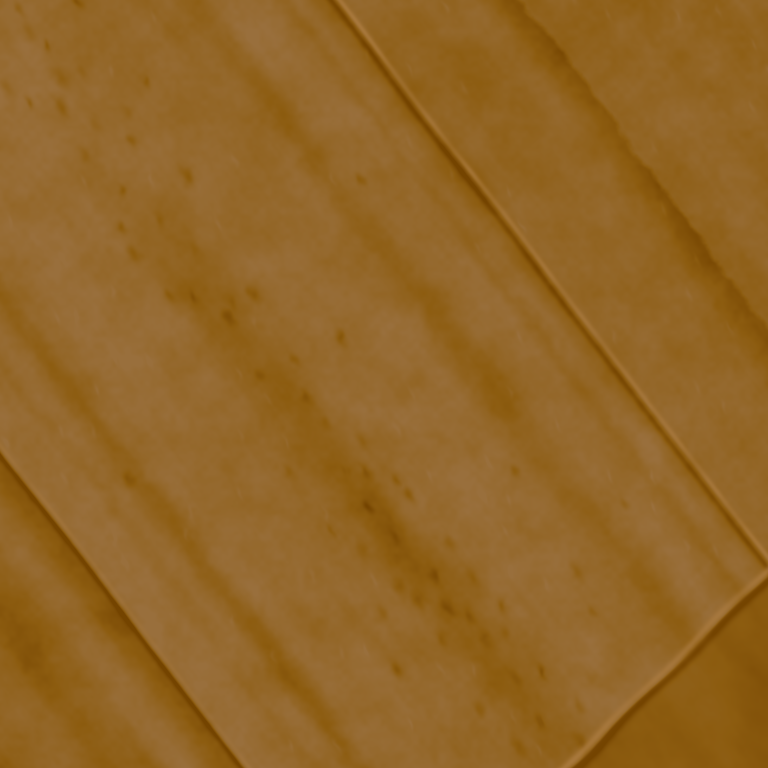
Write a Shadertoy shader that draws this texture.

```glsl
// Close view of worn wooden boards laid on a slant: one wide pale board between two
// neighbours, cut off by a skewed end joint. A tone value is built from soft bands
// across the grain, stretched noise and scattered pits, then mapped to a brown ramp.

#define DEEP vec3(0.455, 0.265, 0.0)
#define MID vec3(0.55, 0.36, 0.06)
#define PALE vec3(0.59, 0.42, 0.20)
#define RIDGE vec3(0.68, 0.49, 0.26)
#define GRAIN_DIR vec2(0.612, -0.791)
#define END_NORMAL vec2(0.70, -0.714)
#define END_JOINT 0.521
#define LEFT_SEAM 0.253
#define RIGHT_SEAM 0.956
#define PIT_STREAK 0.595
#define PIT_CELL 0.046
#define MOTTLE 0.42

float hash(vec2 p) {
    vec3 q = fract(vec3(p.xyx) * 0.1031);
    q += dot(q, q.yzx + 33.33);
    return fract((q.x + q.y) * q.z);
}

float noise(vec2 p) {
    vec2 i = floor(p), f = fract(p);
    f = f * f * (3.0 - 2.0 * f);
    return mix(mix(hash(i), hash(i + vec2(1, 0)), f.x),
               mix(hash(i + vec2(0, 1)), hash(i + vec2(1, 1)), f.x), f.y);
}

// Layered noise centred on zero
float fbm(vec2 p) {
    float sum = -0.469, amp = 0.5;
    for (int i = 0; i < 4; i++) {
        sum += amp * noise(p);
        p = p * 2.03 + 17.3;
        amp *= 0.5;
    }
    return sum;
}

// Soft line of half width w centred on c
float band(float x, float c, float w) {
    float d = (x - c) / w;
    return exp(-d * d);
}

// Shade that builds up over a given width and stops at a firm edge
float shadeTo(float d, float width, float edge) {
    return smoothstep(-width, -edge, d) * (1.0 - smoothstep(-edge, edge, d));
}

// Small soft marks in jittered cells: x holds dark pits, y pale flecks
vec2 marks(vec2 uv) {
    vec2 found = vec2(0.0);
    vec2 cell = floor(uv / PIT_CELL);
    for (int y = -1; y <= 1; y++)
    for (int x = -1; x <= 1; x++) {
        vec2 id = cell + vec2(x, y);
        vec2 jitter = vec2(hash(id + 3.1), hash(id + 41.7));
        vec2 centre = (id + 0.15 + 0.7 * jitter) * PIT_CELL;
        float across = dot(centre, vec2(-GRAIN_DIR.y, GRAIN_DIR.x));
        float chance = 0.8 * band(across, PIT_STREAK, 0.045) + 0.2 * band(across, 0.6, 0.15);
        vec2 d = uv - centre;
        d.x += 0.35 * d.y + 0.006 * (noise(uv * 90.0) - 0.5);
        float size = mix(0.0045, 0.008, hash(id + 9.4));
        float pick = hash(id + 77.0);
        float pit = step(pick, chance) * mix(0.2, 0.5, hash(id + 5.5));
        found.x = max(found.x, pit * exp(-dot(d * d, vec2(1.0, 0.4)) / (size * size)));
        float fleck = step(0.8, pick) * step(LEFT_SEAM, across);
        found.y = max(found.y, fleck * exp(-dot(d * d, vec2(1.0, 0.12)) / 8e-6));
    }
    return found;
}

void mainImage(out vec4 fragColor, in vec2 fragCoord) {
    vec2 uv = fragCoord / iResolution.xy;

    // Coordinates along and across the grain, slightly wavering
    float along = dot(uv, GRAIN_DIR);
    float across = dot(uv, vec2(-GRAIN_DIR.y, GRAIN_DIR.x));
    across += 0.005 * (noise(vec2(along * 6.0, 2.0)) - 0.5);
    float pos = across + 0.022 * fbm(vec2(along * 5.0, across * 6.0)) + 0.012 * fbm(uv * 45.0);
    float left = across - LEFT_SEAM, right = across - RIGHT_SEAM;
    float end = dot(uv, END_NORMAL) - END_JOINT + 0.006 * (noise(uv * 14.0) - 0.5);

    // Base tone of the three boards
    float tone = mix(0.78, 0.95, smoothstep(-0.002, 0.002, left));
    tone = mix(tone, 0.76, smoothstep(-0.002, 0.002, right));

    // Dark streaks, patchy along their length
    float patchy = 1.0 + 1.1 * fbm(vec2(along * 6.0, across * 16.0) + 8.0);
    float streaks = 0.38 * band(pos, PIT_STREAK, 0.036) * smoothstep(-0.6, -0.3, along)
        + 0.28 * band(pos, 0.81, 0.022) + 0.34 * band(pos, 0.378, 0.016)
        + 0.20 * band(pos, 0.902, 0.009) + 0.32 * band(pos, 0.13, 0.03)
        + 0.16 * band(pos, 0.33, 0.012) + 0.20 * band(pos, 0.03, 0.04)
        + 0.45 * shadeTo(pos - 1.145, 0.055, 0.005);
    tone -= streaks * patchy;
    tone += 0.16 * band(across, 0.186, 0.018);

    // Grain and mottling
    tone += 0.32 * fbm(vec2(across * 30.0, along * 2.5)) + 0.25 * fbm(uv * 5.0 + 4.0);
    tone += MOTTLE * fbm(uv * 26.0) + 0.10 * (noise(uv * 120.0) - 0.5);
    vec2 mark = marks(uv);
    tone += 0.16 * mark.y - mark.x;

    // Seams: broad shadow and a narrow groove
    tone -= 0.42 * shadeTo(left, 0.06, 0.003) + 0.50 * band(left, -0.002, 0.0045);
    tone -= 0.36 * shadeTo(right, 0.035, 0.004) + 0.50 * band(right, -0.004, 0.005);

    // Board past the end joint, then the joint itself
    float endTone = 0.42 + 0.55 * fbm(vec2(across * 16.0, along * 7.0)) + 0.2 * fbm(uv * 26.0);
    float beyond = smoothstep(-0.002, 0.002, end);
    tone = mix(tone, endTone, beyond) - 0.50 * band(end, 0.005, 0.006);

    tone = clamp(tone, 0.0, 1.12);
    vec3 col = mix(mix(DEEP, MID, min(tone * 2.0, 1.0)), PALE, max(tone * 2.0 - 1.0, 0.0));

    // Worn ridges catching light beside the joints
    float wear = 0.35 + 0.7 * noise(vec2(along * 25.0, across * 20.0));
    float ridge = (0.75 * band(right, 0.005, 0.0035) + 0.35 * band(left, 0.006, 0.003)) * (1.0 - beyond);
    ridge += 0.8 * band(end, -0.006, 0.005);
    col = mix(col, RIDGE, clamp(ridge * wear, 0.0, 1.0));

    fragColor = vec4(col, 1.0);
}
```
